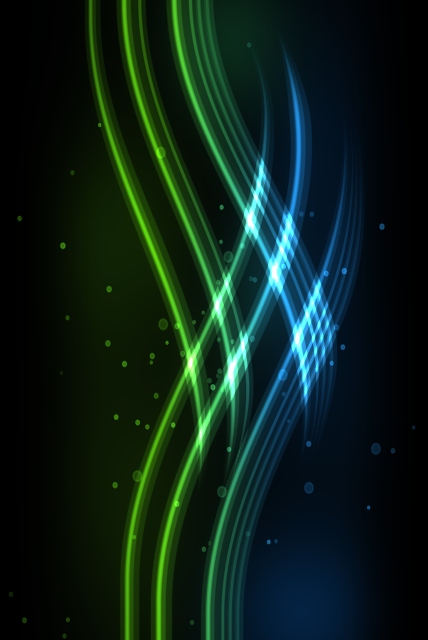
This background is drawn by a WebGL 1 fragment shader. Its source:

```glsl
precision highp float;
uniform vec2 u_resolution;

const float PI = 3.14159;

float hash(float n) {
  return fract(sin(n * 12.9898) * 43758.547);
}

// Flat strip between two offsets, with smoothed edges
float band(float d, float lo, float hi) {
  float e = 0.9 / u_resolution.y;
  return smoothstep(lo - e, lo + e, d) - smoothstep(hi - e, hi + e, d);
}

float glow(vec2 p, vec2 center, vec2 size) {
  vec2 q = (p - center) / size;
  return exp(-dot(q, q));
}

// Lime on the left, mint in the middle, blue on the right
vec3 hueAt(float x) {
  vec3 c = mix(vec3(0.36, 0.83, 0.05), vec3(0.26, 0.80, 0.40), smoothstep(0.24, 0.35, x));
  return mix(c, vec3(0.13, 0.56, 0.88), smoothstep(0.33, 0.45, x));
}

// Layered translucent strips along a half cosine wave
float ribbon(vec2 p, float mid, float amp, float peak, float span, float strands, float fade) {
  float phase = clamp((p.y - peak) / span, -1.0, 1.0) * PI;
  float slope = amp * PI / span * sin(phase);
  float d = (p.x - mid - amp * cos(phase)) / sqrt(1.0 + slope * slope);
  d /= mix(0.35, 1.0, fade);

  float light = 0.15 * band(d, -0.012, 0.021);
  light += 0.19 * band(d, -0.005, 0.011);
  light += 0.38 * band(d, -0.003, 0.004);
  light += 0.16 * band(d, -0.001, 0.002);
  light += 0.05 * exp(-abs(d) * 45.0);

  // Side strands of the wide ribbons
  for (int i = 0; i < 3; i++) {
    float k = float(i);
    float start = 0.021 + 0.013 * k;
    float on = step(k + 0.5, strands);
    light += on * 0.13 * band(d, start, start + 0.014);
    light += on * (0.30 - 0.06 * k) * band(d, start + 0.002, start + 0.007);
  }
  return light * fade;
}

// Scattered, slightly tall discs, densest around the crossings
vec3 sparks(vec2 p) {
  vec3 sum = vec3(0.0);
  float e = 1.0 / u_resolution.y;
  for (int i = 0; i < 85; i++) {
    float n = float(i) + 1.0;
    float spread = mix(0.22, 0.62, hash(n + 300.0));
    vec2 c = vec2(0.38, 0.58) + spread * vec2(hash(n) + hash(n + 90.0) - 1.0,
                                              1.15 * (hash(n + 170.0) + hash(n + 230.0) - 1.0));
    float large = step(0.9, hash(n + 410.0));
    float r = mix(mix(0.0022, 0.0042, hash(n + 520.0)), 0.008, large);
    float d = length((p - c) * vec2(1.1, 0.9));
    float disc = 1.0 - smoothstep(r - e, r + e, d);
    float rim = 0.6 + 0.4 * smoothstep(0.5 * r, r, d);
    float power = mix(mix(0.2, 0.9, hash(n + 630.0)), 0.3, large);
    sum += hueAt(c.x) * disc * rim * power;
  }
  return sum;
}

void main() {
  // Height is one unit, measured downward from the top
  vec2 uv = gl_FragCoord.xy / u_resolution;
  vec2 p = vec2(uv.x * 0.6667, 1.0 - uv.y);

  // Dark backdrop with soft green and blue light
  vec3 color = vec3(0.004, 0.008, 0.009);
  color += vec3(0.050, 0.115, 0.005) * glow(p, vec2(0.17, 0.37), vec2(0.12, 0.17));
  color += vec3(0.045, 0.095, 0.005) * glow(p, vec2(0.19, 0.75), vec2(0.13, 0.26));
  color += vec3(0.035, 0.150, 0.085) * glow(p, vec2(0.36, 0.06), vec2(0.09, 0.12));
  color += vec3(0.005, 0.060, 0.120) * glow(p, vec2(0.50, 0.25), vec2(0.10, 0.24));
  color += vec3(0.005, 0.050, 0.095) * glow(p, vec2(0.52, 0.62), vec2(0.14, 0.22));
  color += vec3(0.010, 0.120, 0.240) * glow(p, vec2(0.47, 0.96), vec2(0.12, 0.13));
  color *= smoothstep(0.0, 0.25, uv.x) * smoothstep(1.0, 0.78, uv.x);

  // Ribbons falling from the top left
  float tail = 1.0 - smoothstep(0.58, 0.78, p.y);
  float falling = ribbon(p, 0.227, 0.086, 0.703, 0.677, 0.0, tail * mix(0.6, 1.0, smoothstep(0.0, 0.4, p.y)));
  falling += ribbon(p, 0.278, 0.085, 0.638, 0.638, 1.0, tail * 0.95);
  falling += ribbon(p, 0.374, 0.103, 0.638, 0.645, 3.0, 1.0 - smoothstep(0.50, 0.74, p.y));

  // Ribbons rising from the bottom
  float rising = ribbon(p + vec2(1.0, 0.0) * pow(max(0.18 - p.y, 0.0), 2.0),
                        0.306, 0.108, 0.182, 0.729, 0.0, 0.85 * smoothstep(0.04, 0.36, p.y));
  rising += ribbon(p, 0.356, 0.109, 0.228, 0.716, 0.0, smoothstep(0.04, 0.20, p.y));
  rising += ribbon(p, 0.431, 0.107, 0.234, 0.729, 3.0, 0.85 * smoothstep(0.16, 0.50, p.y));

  // Crossings flare toward white
  vec3 hue = hueAt(p.x);
  float flare = falling * rising * mix(2.6, 6.5, smoothstep(0.32, 0.40, p.x));
  color += hue * (falling + rising) + (hue + vec3(0.2, 0.25, 0.16)) * flare;
  color += vec3(0.02, 0.10, 0.09) * glow(p, vec2(0.41, 0.45), vec2(0.06, 0.11));
  color += sparks(p);

  gl_FragColor = vec4(min(color, 1.0), 1.0);
}
```
